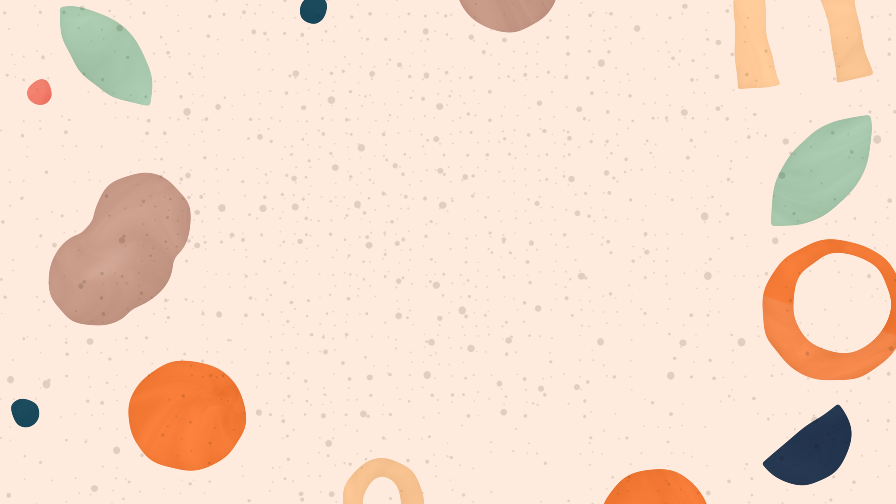
Write a WebGL 1 fragment shader that draws this background.

```glsl
precision highp float;
// Watercolour cut-out shapes framing a cream sheet with fine grey speckles.
uniform vec2 u_resolution;

const vec3 CREAM = vec3(1.0, 0.92, 0.87);
const vec3 SAGE = vec3(0.66, 0.79, 0.68);
const vec3 CORAL = vec3(0.96, 0.38, 0.31);
const vec3 CLAY = vec3(0.78, 0.60, 0.53);
const vec3 ORANGE = vec3(0.96, 0.48, 0.21);
const vec3 PEACH = vec3(0.99, 0.78, 0.58);
const vec3 TEAL = vec3(0.10, 0.29, 0.36);
const vec3 NAVY = vec3(0.15, 0.22, 0.32);
const vec3 SPECK = vec3(0.88, 0.88, 0.87);

vec3 hash3(vec2 c) {
  vec3 q = vec3(dot(c, vec2(127.1, 311.7)), dot(c, vec2(269.5, 183.3)), dot(c, vec2(419.2, 371.9)));
  return fract(sin(q) * 4375.85);
}

// Layered, warped sines: uneven pigment, roughly -1 to 1
float pigment(vec2 p) {
  float sum = 0.0, amp = 0.6;
  for (int i = 0; i < 5; i++) {
    p = mat2(0.8, 0.6, -0.6, 0.8) * p * 1.8 + 1.2 * sin(p.yx * 1.3);
    sum += amp * sin(p.x) * sin(p.y);
    amp *= 0.65;
  }
  return sum;
}

float smoothMax(float a, float b, float k) {
  float h = max(k - abs(a - b), 0.0) / k;
  return max(a, b) + h * h * k * 0.25;
}

float smoothMin(float a, float b, float k) {
  return -smoothMax(-a, -b, k);
}

// Distance to an arc from a to b; the inside is on the left, sag is its outward bulge
float arcEdge(vec2 p, vec2 a, vec2 b, float sag) {
  vec2 chord = b - a;
  float halfLen = 0.5 * length(chord);
  float radius = (halfLen * halfLen + sag * sag) / (2.0 * sag);
  vec2 outward = vec2(chord.y, -chord.x) / (2.0 * halfLen);
  vec2 center = 0.5 * (a + b) + outward * (sag - radius);
  return sign(sag) * (length(p - center) - abs(radius));
}

float leaf(vec2 p, vec2 a, vec2 b, float sagAB, float sagBA) {
  return smoothMax(arcEdge(p, a, b, sagAB), arcEdge(p, b, a, sagBA), 0.06);
}

// Four curved sides, corners listed counter-clockwise
float curvedQuad(vec2 p, vec2 a, vec2 b, vec2 c, vec2 d, vec4 sag) {
  float ab = smoothMax(arcEdge(p, a, b, sag.x), arcEdge(p, b, c, sag.y), 0.06);
  float cd = smoothMax(arcEdge(p, c, d, sag.z), arcEdge(p, d, a, sag.w), 0.06);
  return smoothMax(ab, cd, 0.06);
}

float ellipse(vec2 p, vec2 center, vec2 radius) {
  return (length((p - center) / radius) - 1.0) * min(radius.x, radius.y);
}

// One jittered dot per grid cell, kept with the given chance
float speckles(vec2 p, float cell, float radius, float chance, float px) {
  vec2 id = floor(p / cell);
  vec3 rnd = hash3(id);
  float size = radius * (0.55 + 0.45 * fract(rnd.z * 37.0));
  vec2 offset = (fract(p / cell) - mix(vec2(0.25), vec2(0.75), rnd.xy)) * cell;
  float d = length(offset * vec2(1.0, 0.9 + 0.2 * rnd.x)) - size;
  return step(rnd.z, chance) * (1.0 - smoothstep(-0.5 * px, 0.8 * px, d));
}

// Lay a wash of colour inside d < 0, a little denser at the rim
vec3 paint(vec3 under, vec3 color, float d, float tone, float px) {
  float rim = exp(-12.0 * abs(d));
  vec3 wash = color * (1.0 - 0.03 * rim) + 0.035 * tone;
  return mix(under, wash, 1.0 - smoothstep(-0.5 * px, 0.5 * px, d));
}

void main() {
  // The canvas is 16 by 9 units
  float px = 9.0 / u_resolution.y;
  vec2 paper = gl_FragCoord.xy * px;
  vec2 p = paper + 0.012 * sin(paper.yx * 7.0 + 2.0 * sin(paper * 3.0));
  float tone = pigment(paper * 1.1);
  vec3 col = CREAM;

  // Leaves
  col = paint(col, SAGE, leaf(p, vec2(1.06, 8.87), vec2(2.69, 7.12), 0.50, 0.60), tone, px);
  col = paint(col, SAGE, leaf(p, vec2(15.53, 6.94), vec2(13.78, 4.96), 0.60, 0.66), tone, px);

  // Coral wedge, paler towards its tip
  float wedge = curvedQuad(p, vec2(-0.94, 6.17), vec2(1.33, 5.12), vec2(0.90, 7.48), vec2(0.60, 7.55), vec4(0.03, 0.16, 0.06, 0.04));
  float fade = smoothstep(6.2, 7.6, p.y + 0.4 * tone);
  col = paint(col, mix(CORAL, vec3(0.97, 0.53, 0.46), fade), wedge, tone, px);

  // Clay bean with a pale brush stroke, and clay disc
  float bean = smoothMin(ellipse(p, vec2(2.54, 5.04), vec2(0.87)), ellipse(p, vec2(1.70, 4.02), vec2(0.84)), 0.3);
  bean = smoothMin(bean, ellipse(p, vec2(2.22, 4.35), vec2(0.86)), 0.1);
  float stroke = leaf(p, vec2(1.40, 3.95), vec2(2.45, 4.75), 0.28, 0.12);
  vec3 clay = mix(CLAY, vec3(0.82, 0.66, 0.59), 0.6 * smoothstep(0.1, -0.2, stroke));
  col = paint(col, clay, bean, tone, px);
  col = paint(col, CLAY, ellipse(p, vec2(9.05, 9.25), vec2(0.90, 0.82)), tone, px);

  // Orange discs and two-tone ring
  col = paint(col, ORANGE, ellipse(p, vec2(3.34, 1.58), vec2(1.05, 0.98)), tone, px);
  col = paint(col, ORANGE, ellipse(p, vec2(11.71, -0.27), vec2(0.96, 0.90)), tone, px);
  float ring = max(ellipse(p, vec2(14.90, 3.46), vec2(1.29, 1.26)), -ellipse(p, vec2(15.03, 3.59), vec2(0.87, 0.89)));
  float lower = smoothstep(3.73, 3.66, p.y + 0.3 * (p.x - 13.7));
  col = paint(col, mix(ORANGE, vec3(0.96, 0.53, 0.29), lower), ring, tone, px);

  // Peach arches
  float leftLeg = curvedQuad(p, vec2(13.17, 7.40), vec2(13.95, 7.50), vec2(13.67, 9.2), vec2(13.11, 9.2), vec4(0.02, -0.10, 0.02, 0.02));
  float rightLeg = curvedQuad(p, vec2(14.93, 7.52), vec2(15.59, 7.68), vec2(15.25, 9.2), vec2(14.57, 9.2), vec4(0.02, -0.05, 0.02, -0.08));
  float arch = max(ellipse(p, vec2(6.84, 0.05), vec2(0.72, 0.76)), -ellipse(p, vec2(6.83, 0.0), vec2(0.34, 0.48)));
  col = paint(col, PEACH, min(arch, min(leftLeg, rightLeg)), tone, px);

  // Dark pebbles and half disc
  float pebble = curvedQuad(p, vec2(1.10, 0.19), vec2(1.74, 0.73), vec2(0.46, 1.90), vec2(0.19, 1.67), vec4(0.02, 0.17, 0.07, 0.13));
  float topPebble = curvedQuad(p, vec2(4.69, 9.25), vec2(5.54, 8.58), vec2(5.83, 8.73), vec2(5.85, 9.25), vec4(0.08, 0.06, 0.02, 0.02));
  col = paint(col, TEAL, min(pebble, topPebble), 0.6 * tone, px);
  col = paint(col, NAVY, leaf(p, vec2(14.98, 1.80), vec2(13.59, 0.73), 0.02, 0.93), 0.6 * tone, px);

  // Speckles, thinning out towards the edges
  float density = mix(0.55, 0.16, smoothstep(1.0, 7.5, length((paper - vec2(7.4, 5.2)) * vec2(1.0, 1.3))));
  float dots = speckles(paper, 0.62, 0.068, density, px);
  dots = max(dots, speckles(paper + 3.7, 0.36, 0.032, density + 0.1, px));
  dots = max(dots, 0.8 * speckles(paper + 9.1, 0.23, 0.017, density + 0.15, px));
  gl_FragColor = vec4(col * mix(vec3(1.0), SPECK, dots), 1.0);
}
```
